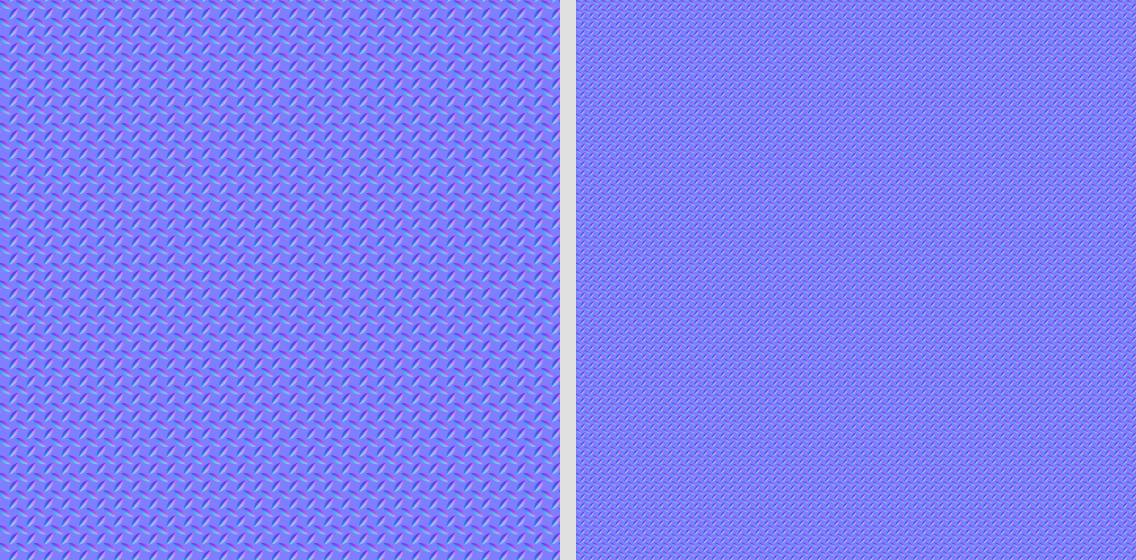
Left, the tile; right, the same tile 2 across and 2 down.
Give the GLSL for this texture map, as a Shadertoy shader.

```glsl
// Tangent-space normal map of diamond tread plate: a 32 by 32 grid of cells,
// each holding two raised lens-shaped lugs set at right angles to each other.
// Lug slopes come from an analytic height profile; green points downward.

// Surface slope of one lug centred on the origin, lying along a unit axis.
vec2 lugSlope(vec2 p, vec2 axis) {
    vec2 across = vec2(axis.y, -axis.x);
    float u = dot(p, axis) / 0.43;      // -1 to 1 from tip to tip
    float v = dot(p, across) / 0.165;   // -1 to 1 from side to side
    float height = 1.0 - u * u - abs(v);
    float inside = smoothstep(-0.2, 0.28, height);

    // Two flat flanks meet in a softened ridge that bows down to the tips.
    float flank = 0.68 * v / sqrt(v * v + 0.03);
    return inside * (axis * 0.62 * u + across * flank);
}

// Repeats a lug once per cell, with its centre at the given place.
vec2 repeatedLug(vec2 cell, vec2 centre, vec2 axis) {
    return lugSlope(fract(cell - centre + 0.5) - 0.5, axis);
}

void mainImage(out vec4 fragColor, in vec2 fragCoord) {
    vec2 cell = fragCoord / iResolution.xy * 32.0;

    // Steep rising lugs alternate with flatter falling ones.
    vec2 slope = repeatedLug(cell, vec2(0.77, 0.22), vec2(0.6, 0.8))
               + repeatedLug(cell, vec2(0.26, 0.72), vec2(0.8, -0.6));

    // Pack the unit normal into colour.
    vec3 normal = normalize(vec3(slope.x, -slope.y, 1.0));
    vec3 color = vec3(0.493, 0.495, 0.498) + 0.5 * normal;
    fragColor = vec4(color, 1.0);
}
```
